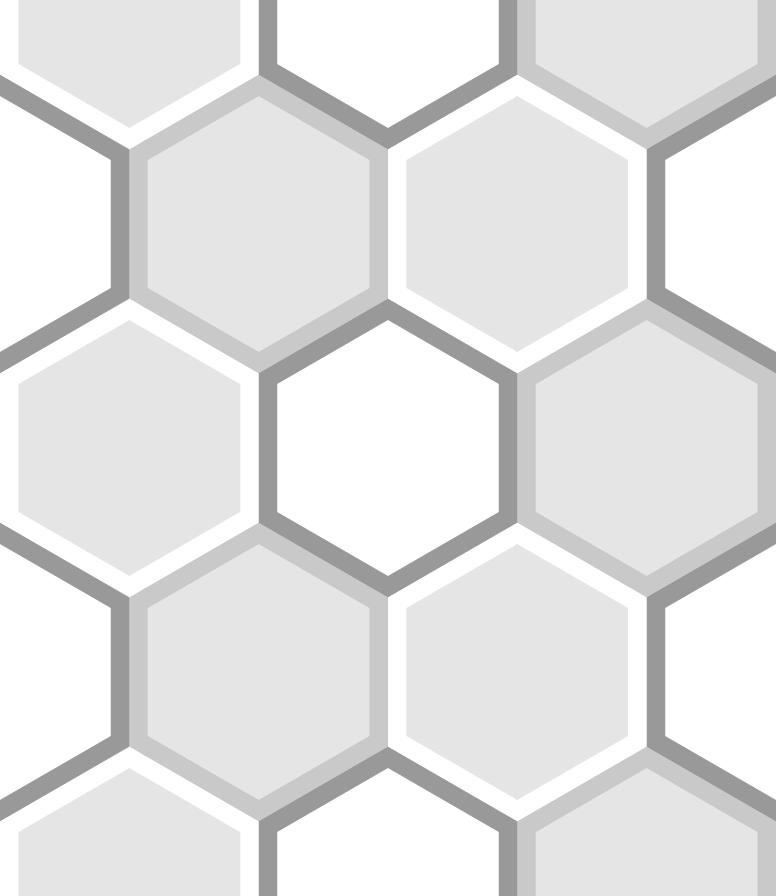
This pattern is drawn by a Shadertoy shader. Its source:

```glsl
// Honeycomb of pointy-top hexagons, three across, with rows a quarter height apart.
// Each cell is the nearer centre of two interleaved rectangular lattices; its
// column cycles through three rim and fill styles. Subsamples smooth the edges.

const float SQRT3 = 1.7320508;
const vec2 PERIOD = vec2(SQRT3, 3.0);   // lattice spacing, in hexagon radii
const float RADII_PER_HEIGHT = 6.0;
const float RIM_WIDTH = 0.124;
const int SAMPLES = 4;                  // per axis

const float WHITE = 1.0;
const float PALE = 0.898;
const float SILVER = 0.788;
const float DARK = 0.6;

// Signed distance to a pointy-top hexagon of the given apothem
float hexDistance(vec2 p, float apothem) {
    p = abs(p);
    return max(p.x, 0.5 * p.x + 0.5 * SQRT3 * p.y) - apothem;
}

// Offset from the nearest lattice centre (xy) and its column index (z)
vec3 latticeCell(vec2 p, vec2 origin) {
    vec2 index = floor((p - origin) / PERIOD + 0.5);
    return vec3(p - origin - index * PERIOD, index.x);
}

// Rim and fill shades for style 0, 1 or 2
vec2 cellShades(float style) {
    if (style < 0.5) return vec2(WHITE, PALE);
    if (style < 1.5) return vec2(DARK, WHITE);
    return vec2(SILVER, PALE);
}

float honeycomb(vec2 p, float rimWidth) {
    vec3 even = latticeCell(p, vec2(0.5 * PERIOD.x, 0.0));
    vec3 odd = latticeCell(p, vec2(0.0, 0.5 * PERIOD.y));
    odd.z += 1.0;                       // odd rows start one style later
    vec3 cell = dot(even.xy, even.xy) < dot(odd.xy, odd.xy) ? even : odd;

    vec2 shades = cellShades(mod(cell.z + 0.25, 3.0) - 0.25);
    float inner = hexDistance(cell.xy, 0.5 * SQRT3 - rimWidth);
    return inner < 0.0 ? shades.y : shades.x;
}

void mainImage(out vec4 fragColor, in vec2 fragCoord) {
    float scale = RADII_PER_HEIGHT / iResolution.y;
    vec2 origin = vec2(0.0, 0.5 * iResolution.y);
    float shade = 0.0;

    // Average a grid of points inside the pixel
    for (int j = 0; j < SAMPLES; j++) {
        for (int i = 0; i < SAMPLES; i++) {
            vec2 jitter = (vec2(i, j) + 0.5) / float(SAMPLES) - 0.5;
            shade += honeycomb((fragCoord + jitter - origin) * scale, RIM_WIDTH);
        }
    }
    fragColor = vec4(vec3(shade / float(SAMPLES * SAMPLES)), 1.0);
}
```
